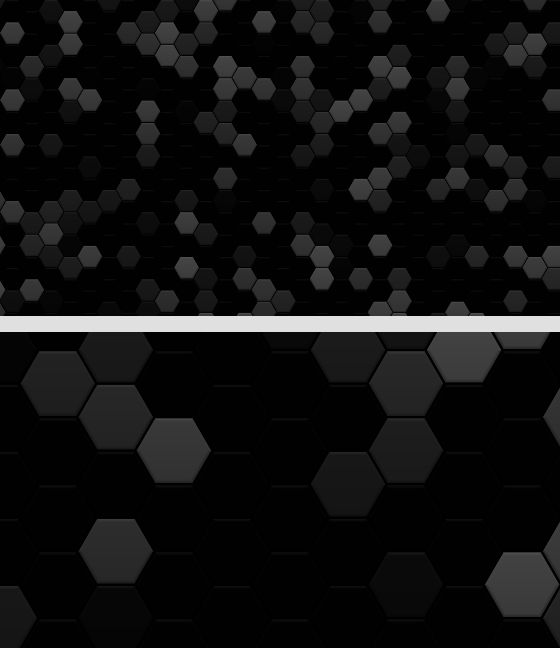
Top, the full canvas; bottom, a detail of the centre.
Write a Shadertoy shader that draws this pattern.

```glsl
// Wall of dark bevelled hexagon tiles, some randomly lit in shades of grey.

const float PITCH = 0.0707;               // tile height, in canvas heights
const vec2 ORIGIN = vec2(0.0394, 0.0466); // centre of the first tile
const vec2 STEP = vec2(1.7320508, 1.0);   // lattice period, in tile heights
const vec2 SLANT = vec2(0.8660254, 0.5);  // normal of the slanted sides
const float GAP = 0.018;                  // half width of the joint
const float RIM = 0.045;                  // width of the bevel
const float DARK_SHARE = 0.59;            // share of unlit tiles
const float MAX_GREY = 0.25;
const float BASE_GREY = 0.003;
const float TOP_GLINT = 0.055;
const float SIDE_GLINT = 0.008;
const float RIM_SHADE = 0.3;
const float FACE_GRADIENT = 0.16;

float hash(vec2 p) {
    return fract(sin(dot(p, vec2(127.1, 311.7))) * 43758.5453);
}

// Offset from the nearest tile centre in xy, tile index in zw.
vec4 hexCell(vec2 p) {
    vec2 idA = floor(p / STEP + 0.5);
    vec2 idB = floor(p / STEP) + 0.5;
    vec2 a = p - idA * STEP;
    vec2 b = p - idB * STEP;
    return dot(a, a) < dot(b, b) ? vec4(a, idA) : vec4(b, idB);
}

void mainImage(out vec4 fragColor, in vec2 fragCoord) {
    vec2 p = (fragCoord / iResolution.y - ORIGIN) / PITCH;
    float aa = 1.0 / (PITCH * iResolution.y);

    vec4 cell = hexCell(p);
    vec2 v = cell.xy;
    float flatDist = abs(v.y);
    float slantDist = dot(abs(v), SLANT);
    float edge = 0.5 - max(flatDist, slantDist);

    // Flat face with a grey level per tile, a little lighter at the top
    float lit = max(hash(cell.zw * 2.0 + 17.0) - DARK_SHARE, 0.0) / (1.0 - DARK_SHARE);
    float grey = BASE_GREY + MAX_GREY * lit * (1.0 + FACE_GRADIENT * v.y);

    // Bevel: bright top, faint upper sides, shaded lower sides
    float rim = 1.0 - smoothstep(GAP, GAP + RIM + aa, edge);
    float flatSide = smoothstep(-aa, aa, flatDist - slantDist);
    float upper = smoothstep(-aa, aa, v.y);
    float glint = upper * mix(SIDE_GLINT, TOP_GLINT, flatSide);
    grey = grey * (1.0 - RIM_SHADE * rim * (1.0 - upper)) + glint * rim;

    // Dark joint between tiles
    grey *= smoothstep(GAP - 0.5 * aa, GAP + 0.5 * aa, edge);

    fragColor = vec4(vec3(grey), 1.0);
}
```
